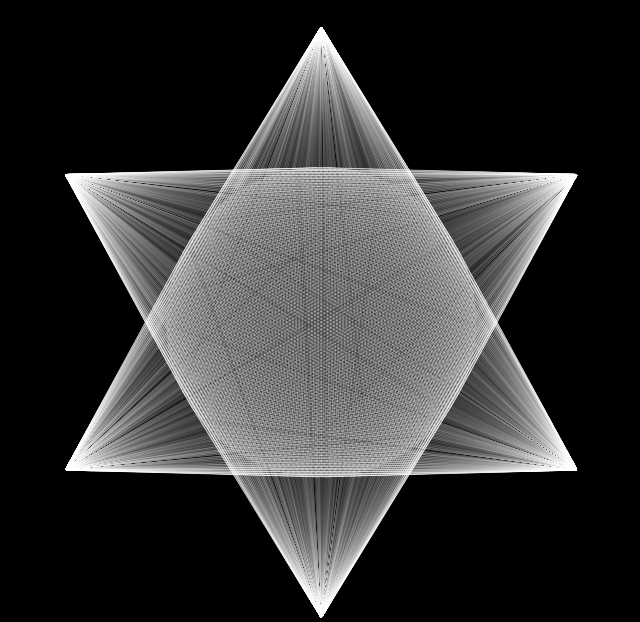
This background is drawn by a Shadertoy shader. Its source:

```glsl
// Six fans of fine white rays on black. Each fan spreads from a tip of a
// hexagram and is tangent to a central disc, where the fans weave a net.
// Ray density, streaks and narrow dark gaps are functions of the ray angle.

const vec2  CENTER      = vec2(0.002, -0.0181); // in canvas heights, from the middle
const float TIP_RADIUS  = 0.4752;
const float DISC_RADIUS = 0.2487;
const float RAY_PITCH   = 0.0106;  // radians between rays
const float RAY_LIGHT   = 0.057;   // brightness times distance from the tip
const float EDGE_POWER  = 0.43;    // crowding of rays at the fan edges
const float DISC_DIM    = 0.62;    // share of the rays that cross the disc
const float NET_DEPTH   = 0.75;
const float STREAK_DEPTH = 0.45;
const float GAP_WIDTH   = 0.0035;  // radians
const float GAP_DEPTH   = 0.75;

// Angles of the dark gaps in each fan, in degrees from its axis
const vec3 GAPS[6] = vec3[6](
    vec3(6.3, -21.0, 0.6),   vec3(9.75, -1.8, 23.4),  vec3(0.7, -24.5, 13.0),
    vec3(-7.7, 19.4, 3.0),   vec3(10.5, 22.4, -3.8),  vec3(-13.2, 15.5, -22.8));

float hash(vec2 p) {
    return fract(sin(dot(p, vec2(127.1, 311.7))) * 43758.5453);
}

float noise(float x, float seed) {
    float cell = floor(x);
    float blend = smoothstep(0.0, 1.0, x - cell);
    return mix(hash(vec2(cell, seed)), hash(vec2(cell + 1.0, seed)), blend);
}

// Light of one fan at p; disc is the coverage of the central disc
float fan(vec2 p, int index, float disc, float pixel) {
    float turn = radians(90.0 + 60.0 * float(index));
    vec2 outward = vec2(cos(turn), sin(turn));
    vec2 fromTip = p - TIP_RADIUS * outward;
    vec2 local = vec2(dot(fromTip, -outward),
                      dot(fromTip, vec2(outward.y, -outward.x)));
    float dist = max(length(local), pixel);
    float angle = atan(local.y, local.x);

    // Teardrop formed by the tangent cone and the disc
    float spread = asin(DISC_RADIUS / TIP_RADIUS);
    float cone = smoothstep(-pixel, pixel, dist * (spread - abs(angle)));
    float tangentLine = DISC_RADIUS * DISC_RADIUS / TIP_RADIUS;
    float nearSide = smoothstep(-pixel, pixel, dot(p, outward) - tangentLine);
    float mask = cone * max(nearSide, disc);
    if (mask <= 0.0) return 0.0;

    // Rays crowd toward the two tangents
    float t = sin(min(abs(angle), spread)) / sin(spread);
    float light = RAY_LIGHT / dist * pow(1.0 - t * t + 0.01, -EDGE_POWER);

    // Single rays, faded where they are finer than the pixels
    float resolved = smoothstep(1.2, 2.3, dist * RAY_PITCH / pixel);
    light *= 1.0 + NET_DEPTH * resolved * cos(6.2831853 * angle / RAY_PITCH);

    // Uneven streaks, strongest outside the disc
    float seed = float(index) + 3.0;
    float streak = 0.6 * noise(angle / (1.1 * RAY_PITCH), seed)
                 + 0.4 * noise(angle / (2.7 * RAY_PITCH), seed + 9.0) - 0.5;
    light *= 1.0 + 2.0 * STREAK_DEPTH * streak * mix(1.0, 0.12, disc);

    // Dark gaps
    vec3 offset = (angle - radians(GAPS[index])) / GAP_WIDTH;
    vec3 gap = exp(-offset * offset);
    light *= 1.0 - GAP_DEPTH * min(gap.x + gap.y + gap.z, 1.0);

    return light * mask;
}

void mainImage(out vec4 fragColor, in vec2 fragCoord) {
    float pixel = 1.0 / iResolution.y;
    vec2 p = (fragCoord - 0.5 * iResolution.xy) * pixel - CENTER;
    float disc = smoothstep(pixel, -pixel, length(p) - DISC_RADIUS);

    float light = 0.0;
    for (int i = 0; i < 6; i++) light += fan(p, i, disc, pixel);
    light *= mix(1.0, DISC_DIM, disc);

    // Soft shoulder for the bright tips and edges
    light = light < 0.5 ? light : 0.5 + 0.5 * (1.0 - exp(-1.6 * (light - 0.5)));
    fragColor = vec4(vec3(light), 1.0);
}
```
